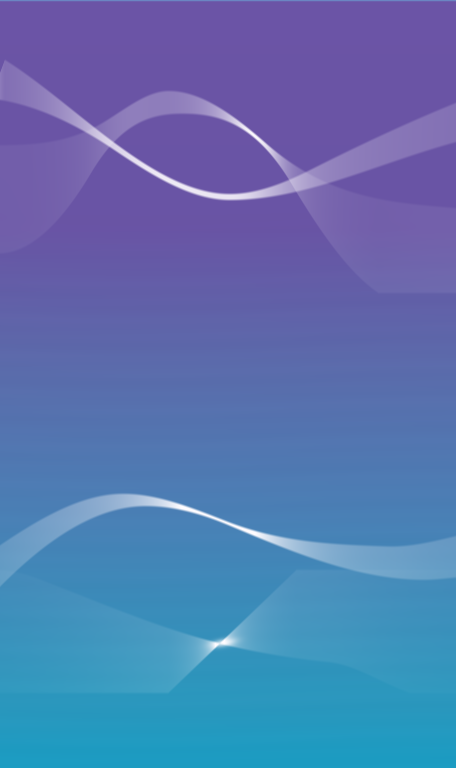
Give the GLSL for this background, as a Shadertoy shader.

```glsl
#define SKY_TOP    vec3(0.42, 0.33, 0.65)
#define SKY_VIOLET vec3(0.41, 0.33, 0.645)
#define SKY_MID    vec3(0.355, 0.42, 0.67)
#define SKY_BLUE   vec3(0.29, 0.50, 0.71)
#define SKY_TEAL   vec3(0.17, 0.59, 0.74)
#define SKY_BOTTOM vec3(0.11, 0.61, 0.76)
#define RIM_COLOR  vec3(0.42, 0.52, 0.76)
#define LIGHT      vec3(1.0, 0.99, 1.0)
#define SOFTNESS   0.0022
#define BANDING    0.004

// Cubic between two knots, each holding position, height and slope
float span(float x, vec3 a, vec3 b) {
    float h = b.x - a.x;
    float t = clamp((x - a.x) / h, 0.0, 1.0);
    float s = 1.0 - t;
    return s * s * (1.0 + 2.0 * t) * a.y + t * t * (3.0 - 2.0 * t) * b.y
         + h * t * s * (s * a.z - t * b.z);
}

// Smooth edge through five knots, level beyond both ends
float edge(float x, vec3 a, vec3 b, vec3 c, vec3 d, vec3 e) {
    return x < b.x ? span(x, a, b)
         : x < c.x ? span(x, b, c)
         : x < d.x ? span(x, c, d)
         : span(x, d, e);
}

// Veil of light between two edges; it brightens as it narrows
float ribbon(float y, float edgeA, float edgeB, float strength) {
    float low = min(edgeA, edgeB);
    float high = max(edgeA, edgeB);
    float inside = smoothstep(-SOFTNESS, SOFTNESS, y - low)
                 * smoothstep(-SOFTNESS, SOFTNESS, high - y);
    return inside * min(1.0, strength / (high - low + 0.3 * strength));
}

// Vertical gradient with faint bands
vec3 background(vec2 p) {
    vec3 col = mix(SKY_BOTTOM, SKY_TEAL, smoothstep(0.0, 0.1, p.y));
    col = mix(col, SKY_BLUE, clamp((p.y - 0.1) / 0.23, 0.0, 1.0));
    col = mix(col, SKY_MID, clamp((p.y - 0.33) / 0.19, 0.0, 1.0));
    col = mix(col, SKY_VIOLET, clamp((p.y - 0.52) / 0.18, 0.0, 1.0));
    col = mix(col, SKY_TOP, clamp((p.y - 0.7) / 0.3, 0.0, 1.0));
    float bands = sin(p.y * 190.0 + sin(p.x * 5.0)) * sin(p.y * 73.0 - p.x * 2.0);
    return col + BANDING * bands * smoothstep(0.75, 0.6, p.y);
}

void mainImage(out vec4 fragColor, in vec2 fragCoord) {
    vec2 p = fragCoord / iResolution.xy;
    float x = p.x;
    vec3 col = background(p);

    // Upper arch
    float archTop = edge(x, vec3(0.0, 0.811, 0.0), vec3(0.2, 0.832, 0.28),
        vec3(0.37, 0.8815, 0.0), vec3(0.585, 0.8125, -0.52), vec3(1.0, 0.729, -0.05));
    float archBase = edge(x, vec3(0.0, 0.67, 0.02), vec3(0.2, 0.775, 1.0),
        vec3(0.4, 0.852, 0.0), vec3(0.64, 0.76, -1.0), vec3(0.83, 0.6185, -0.4));
    col = mix(col, LIGHT, ribbon(p.y, archTop, archBase, 0.008));

    // Upper valley
    float valleyTop = edge(x, vec3(0.0, 0.926, -0.36), vec3(0.25, 0.8145, -0.44),
        vec3(0.504, 0.7474, 0.0), vec3(0.68, 0.7786, 0.3), vec3(1.0, 0.866, 0.24));
    float valleyBase = edge(x, vec3(0.0, 0.87, -0.1), vec3(0.25, 0.805, -0.4),
        vec3(0.504, 0.7396, 0.0), vec3(0.75, 0.767, 0.19), vec3(1.0, 0.815, 0.16));
    valleyTop = min(valleyTop, 0.905 + 1.6 * x);
    col = mix(col, LIGHT, ribbon(p.y, valleyTop, valleyBase, 0.009));

    // Lower wave
    float waveTop = edge(x, vec3(0.0, 0.29, 0.4), vec3(0.27, 0.357, 0.0),
        vec3(0.5, 0.3205, -0.23), vec3(0.85, 0.2885, -0.02), vec3(1.0, 0.302, 0.14));
    float waveBase = edge(x, vec3(0.0, 0.236, 0.6), vec3(0.32, 0.341, 0.0),
        vec3(0.5, 0.3165, -0.25), vec3(0.93, 0.245, 0.0), vec3(1.0, 0.248, 0.05));
    col = mix(col, LIGHT, ribbon(p.y, waveTop, waveBase, 0.01));

    // Lower crossing, fading towards both sides
    float fallEdge = edge(x, vec3(0.0, 0.258, -0.05), vec3(0.09, 0.245, -0.23),
        vec3(0.48, 0.1625, -0.15), vec3(0.72, 0.138, -0.06), vec3(0.9, 0.0976, -0.2));
    float riseEdge = clamp(0.162 + 0.57 * (x - 0.482), 0.0976, 0.258);
    float sideFade = exp(-4.0 * (x - 0.485) * (x - 0.485));
    col = mix(col, LIGHT, sideFade * ribbon(p.y, fallEdge, riseEdge, 0.01));

    // Glint where the lower edges meet
    vec2 glint = (p - vec2(0.49, 0.163)) / vec2(0.026, 0.005);
    glint.y -= 0.5 * glint.x;
    col = mix(col, LIGHT, 0.8 * exp(-dot(glint, glint)));

    // Thin rim along the top
    col = mix(col, RIM_COLOR, smoothstep(0.9975, 0.9992, p.y));
    fragColor = vec4(col, 1.0);
}
```
